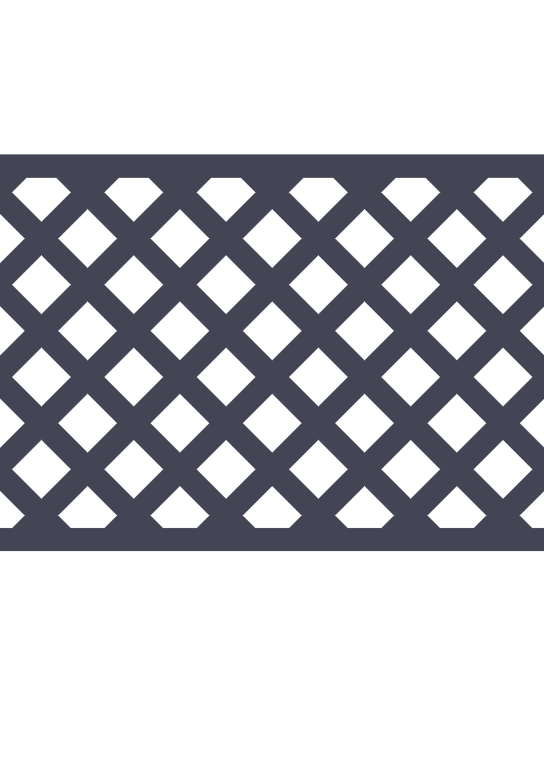
Write a Shadertoy shader that draws this pattern.

```glsl
// Draws a dark garden lattice panel across a white canvas: diagonal slats
// between two plain rails. The diamond holes are squares on a grid turned by
// 45 degrees, clipped by the rails and smoothed through signed distances.

// Signed distance to the nearest diamond hole; one hole is centred on the origin.
float diamondHoles(vec2 p, float period, float halfDiagonal) {
    vec2 diagonal = vec2(p.x + p.y, p.x - p.y);
    vec2 cell = abs(mod(diagonal + 0.5 * period, period) - 0.5 * period);
    return (max(cell.x, cell.y) - halfDiagonal) * 0.70711;
}

// Signed distance to a horizontal strip between two heights.
float strip(float y, float low, float high) {
    return abs(y - 0.5 * (low + high)) - 0.5 * (high - low);
}

// Coverage of the region where the distance is negative.
float coverage(float distanceToEdge) {
    float softness = 0.7 / iResolution.y;
    return 1.0 - smoothstep(-softness, softness, distanceToEdge);
}

void mainImage(out vec4 fragColor, in vec2 fragCoord) {
    // Canvas height is one unit, x is measured from the centre line
    vec2 p = vec2(fragCoord.x - 0.5 * iResolution.x, fragCoord.y) / iResolution.y;

    // Holes stop at the inner edges of the rails
    float holes = diamondHoles(p - vec2(0.0003, 0.5692), 0.1202, 0.0383);
    float opening = max(holes, strip(p.y, 0.3125, 0.7684));

    // Panel outline with the openings cut away
    float panel = max(strip(p.y, 0.2825, 0.7990), -opening);

    vec3 paper = vec3(1.0);
    vec3 slate = vec3(0.263, 0.267, 0.329);
    fragColor = vec4(mix(paper, slate, coverage(panel)), 1.0);
}
```
